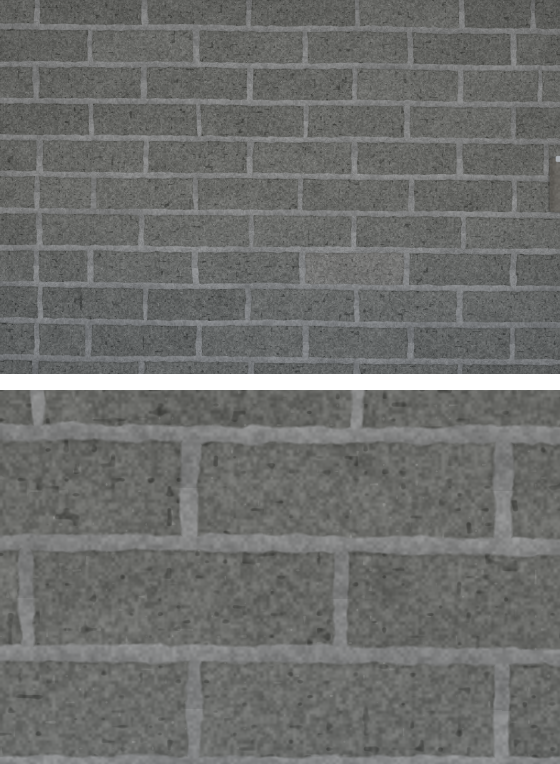
Top, the full canvas; bottom, a detail of the centre.
Give the GLSL for this texture, as a Shadertoy shader.

```glsl
const vec2 PITCH = vec2(0.2832, 0.0984);      // brick plus joint
const vec2 FIRST_JOINT = vec2(0.1016, 0.076); // from the top left
const vec2 HALF_JOINT = vec2(0.0080, 0.0076);
const vec3 BRICK = vec3(0.402, 0.405, 0.393);
const vec3 PALE_BRICK = vec3(0.455, 0.452, 0.440);
const vec3 MORTAR = vec3(0.500, 0.503, 0.503);
const vec3 FIXTURE = vec3(0.375, 0.365, 0.345);

float hash(vec2 p) {
    vec3 q = fract(p.xyx * vec3(0.1031, 0.1030, 0.0973));
    q += dot(q, q.yzx + 33.33);
    return fract((q.x + q.y) * q.z);
}

float noise(vec2 p) {
    vec2 i = floor(p), f = fract(p);
    f = f * f * (3.0 - 2.0 * f);
    return mix(mix(hash(i), hash(i + vec2(1, 0)), f.x),
               mix(hash(i + vec2(0, 1)), hash(i + vec2(1, 1)), f.x), f.y);
}

float fbm(vec2 p) {
    float sum = 0.0, amp = 0.5;
    for (int i = 0; i < 4; i++) {
        sum += amp * noise(p);
        p = p * 2.03 + 17.3;
        amp *= 0.5;
    }
    return sum;
}

float boxDistance(vec2 p, vec2 halfSize, float radius) {
    vec2 q = abs(p) - halfSize + radius;
    return length(max(q, 0.0)) + min(max(q.x, q.y), 0.0) - radius;
}

// Signed distance to the nearest upright joint in x, brick index in y
vec2 uprightJoint(float x, float row) {
    float odd = mod(row, 2.0);
    float u = (x - FIRST_JOINT.x) / PITCH.x - 0.5 * odd;
    float k = floor(u + 0.5);
    float jitter = (hash(vec2(k + 40.0, row + 7.0)) - 0.5) * 0.016;
    float offset = (u - k) * PITCH.x - jitter;
    float width = HALF_JOINT.x * mix(0.75, 1.1, hash(vec2(k + 11.0, row + 3.0)));
    float dist = abs(offset) - width;

    // Cut bricks near the left and right ends
    if (odd > 0.5 && row > 4.0) dist = min(dist, abs(x - 0.098) - 0.007);
    if (odd < 0.5 && row < 5.0) dist = min(dist, abs(x - 1.425 - 0.009 * row) - 0.006);
    return vec2(dist, offset > 0.0 ? k : k - 1.0);
}

vec3 brickColor(vec2 p, vec2 id) {
    float tone = (hash(id + 23.0) - 0.5) * 0.032;
    vec3 base = mix(BRICK, PALE_BRICK, id == vec2(2, 7) ? 1.0 : 0.0) + tone;
    float blotch = fbm(p * vec2(12.0, 20.0) + id * 5.0) - 0.47;
    float grain = noise(p * 190.0) + noise(p * 340.0 + 9.0) - 1.0;
    float pit = smoothstep(0.80, 0.97, noise(p * vec2(120.0, 150.0) + 31.0));
    float fleck = smoothstep(0.90, 1.0, noise(p * 170.0 + 71.0));
    return base + blotch * 0.05 + grain * 0.085 - pit * 0.10 + fleck * 0.07;
}

vec3 mortarColor(vec2 p, float below) {
    float grain = noise(p * 150.0 + 5.0) + noise(p * 330.0) - 1.0;
    float stain = fbm(p * 9.0 + 50.0) - 0.47;
    float lit = clamp(-below / HALF_JOINT.y, -1.0, 1.0);
    return MORTAR + grain * 0.07 + stain * 0.10 + lit * 0.022;
}

// Small worn block set into the right edge
vec3 addFixture(vec3 color, vec2 p, float edge) {
    float block = boxDistance(p - vec2(1.502, 0.495), vec2(0.032, 0.072), 0.008);
    float chip = boxDistance(p - vec2(1.498, 0.425), vec2(0.012, 0.008), 0.004);
    vec3 face = FIXTURE + (noise(p * 200.0) - 0.5) * 0.07;
    face += 0.05 * smoothstep(1.475, 1.49, p.x);
    color *= 1.0 - 0.22 * smoothstep(0.008, 0.0, abs(block));
    color = mix(color, face, smoothstep(edge, -edge, block));
    return mix(color, vec3(0.68, 0.70, 0.72), smoothstep(edge, -edge, chip));
}

void mainImage(out vec4 fragColor, in vec2 fragCoord) {
    vec2 p = fragCoord / iResolution.y;
    p.y = 1.0 - p.y;
    float edge = max(0.0017, 0.8 / iResolution.y);

    // Slightly sloping courses with uneven joint edges
    float sag = 0.009 * (p.x - 0.6) + (noise(vec2(p.x * 4.0, p.y * 6.0)) - 0.5) * 0.005;
    float course = (p.y - sag - FIRST_JOINT.y) / PITCH.y + 1.0;
    float row = floor(course);
    float below = (course - floor(course + 0.5)) * PITCH.y;
    float ragged = (fbm(p * 55.0) - 0.47) * 0.007;

    vec2 upright = uprightJoint(p.x + (noise(p * 25.0) - 0.5) * 0.004, row);
    float bed = abs(below) - HALF_JOINT.y;
    float joint = min(bed, upright.x) + ragged;
    float mortarMask = smoothstep(edge, -edge, joint);

    // Bricks darken in the recess along the joints
    vec3 brick = brickColor(p, vec2(upright.y, row));
    float recess = smoothstep(0.006, 0.0, joint);
    brick -= recess * mix(0.015, 0.045, step(0.0, below));
    vec3 color = mix(brick, mortarColor(p, below), mortarMask);
    color = addFixture(color, p, edge);

    // Cooler light low down and a soft falloff to the corners
    color += vec3(-0.008, 0.0, 0.012) * smoothstep(0.45, 0.95, p.y);
    vec2 fromCenter = fragCoord / iResolution.xy - 0.5;
    color *= 1.03 - 0.24 * dot(fromCenter, fromCenter);
    fragColor = vec4(clamp(color, 0.0, 1.0), 1.0);
}
```
